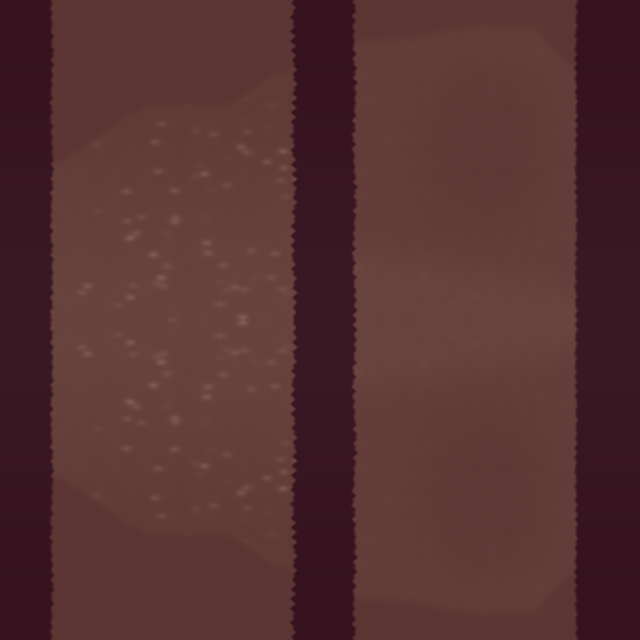
Reproduce this pattern procedurally as a Shadertoy shader.

```glsl
// Two worn brown vertical planks with ragged edges on a dark plum ground, mirrored top to bottom.

const vec2 PLANK_A = vec2(0.081, 0.459);   // left and right edge of each plank
const vec2 PLANK_B = vec2(0.554, 0.900);
const vec2 RAGGED_A = vec2(0.0028, 0.0045); // edge roughness, left and right
const vec2 RAGGED_B = vec2(0.0038, 0.0020);
const float EDGE_SOFT = 0.0035;

const vec3 GROUND_END = vec3(0.208, 0.070, 0.118);
const vec3 GROUND_MID = vec3(0.226, 0.095, 0.138);
const vec3 WOOD_DARK = vec3(0.361, 0.210, 0.202);
const vec3 WOOD_BASE = vec3(0.378, 0.228, 0.215);
const vec3 WOOD_LIGHT = vec3(0.412, 0.268, 0.246);
const vec3 SPECK = vec3(0.10, 0.095, 0.085);

const float SPECK_CELLS = 64.0;
const float SPECK_CHANCE = 0.16;

float hash(vec2 p) {
    return fract(sin(dot(p, vec2(127.1, 311.7))) * 43758.55);
}

// Layered sines, roughly -1 to 1, with small irregular teeth
float teeth(float y, float seed) {
    float wobble = 1.5 * sin(y * 61.0 + seed * 2.3);
    return 0.50 * sin(y * 330.0 + wobble + seed)
         + 0.30 * sin(y * 517.0 - wobble + seed * 3.7)
         + 0.35 * sin(y * 37.0 + seed * 5.1);
}

// Cellular noise: soft dots at jittered points, only in some cells
float specks(vec2 p) {
    vec2 cell = floor(p);
    float sum = 0.0;
    for (int j = -1; j <= 1; j++) {
        for (int i = -1; i <= 1; i++) {
            vec2 c = cell + vec2(i, j);
            vec2 dotPos = c + vec2(hash(c), hash(c + 17.3));
            float strength = step(1.0 - SPECK_CHANCE, hash(c + 41.9)) * hash(c + 73.1);
            vec2 d = (p - dotPos) * vec2(0.8, 1.3);
            sum += strength * exp(-6.0 * dot(d, d));
        }
    }
    return sum;
}

// Soft mottling of the wood
float mottle(vec2 p) {
    return sin(p.x * 71.0 + 2.0 * sin(p.y * 43.0))
         * sin(p.y * 83.0 + 2.0 * sin(p.x * 57.0));
}

float plankMask(vec2 p, vec2 edges, vec2 ragged, float seed, float soft) {
    float left = edges.x + ragged.x * teeth(p.y, seed);
    float right = edges.y + ragged.y * teeth(p.y, seed + 4.0);
    return smoothstep(-soft, soft, p.x - left) * smoothstep(-soft, soft, right - p.x);
}

// Broad pale area that widens in steps to the right; p.y is height from the middle
vec3 woodA(vec2 p) {
    float rim = 0.24 + 0.095 * smoothstep(0.06, 0.25, p.x)
              + 0.055 * smoothstep(0.34, 0.46, p.x);
    float pale = smoothstep(0.008, -0.008, p.y - rim);
    vec3 col = mix(WOOD_DARK, WOOD_BASE, pale);
    col = mix(col, WOOD_LIGHT, 0.8 * pale * smoothstep(0.34, 0.04, p.y));
    float worn = pale * smoothstep(0.09, 0.15, p.x);
    return col + SPECK * worn * specks(p * SPECK_CELLS);
}

// Pale wedge in the middle, with a dim oval above and below it
vec3 woodB(vec2 p) {
    float rim = 0.435 + 0.022 * smoothstep(0.58, 0.76, p.x)
              - 0.065 * smoothstep(0.82, 0.91, p.x);
    float pale = smoothstep(0.012, -0.012, p.y - rim);
    vec3 col = mix(WOOD_DARK, WOOD_BASE + 0.008, pale);
    float oval = length((p - vec2(0.76, 0.27)) / vec2(0.15, 0.19));
    col = mix(col, WOOD_DARK + 0.008, 0.75 * smoothstep(1.0, 0.3, oval));
    float wedge = 0.12 - 0.19 * (p.x - PLANK_B.x);
    float glow = smoothstep(0.035, -0.045, p.y - wedge);
    col = mix(col, WOOD_LIGHT, 0.85 * glow);
    return col + 0.15 * SPECK * glow * specks(p * SPECK_CELLS);
}

void mainImage(out vec4 fragColor, in vec2 fragCoord) {
    vec2 uv = fragCoord / iResolution.xy;
    vec2 p = vec2(uv.x, abs(uv.y - 0.5));
    float soft = max(EDGE_SOFT, 0.75 / iResolution.x);

    // Ground, slightly lighter at mid height
    vec3 col = mix(GROUND_END, GROUND_MID, smoothstep(0.48, 0.0, p.y));

    // Planks
    for (int i = 0; i < 2; i++) {
        bool first = i == 0;
        vec2 edges = first ? PLANK_A : PLANK_B;
        vec2 ragged = first ? RAGGED_A : RAGGED_B;
        vec3 wood = first ? woodA(p) : woodB(p);
        wood += 0.003 * mottle(p);
        col = mix(col, wood, plankMask(p, edges, ragged, float(i) * 9.0 + 1.0, soft));
    }

    fragColor = vec4(col, 1.0);
}
```
